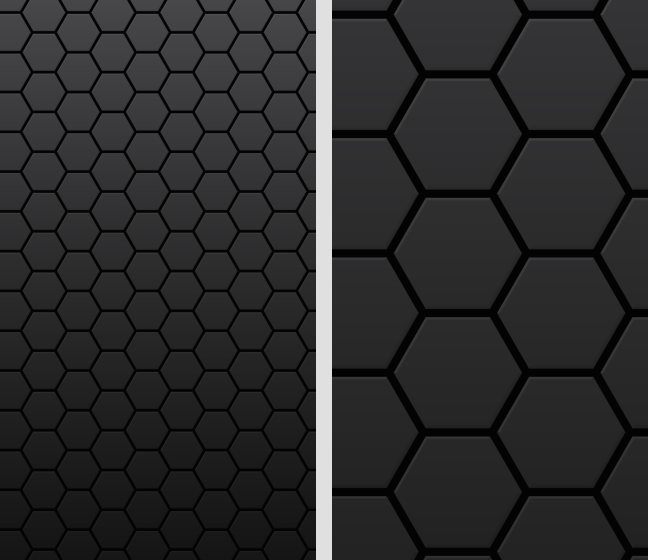
Left: the whole. Right: its middle third, enlarged.
This pattern is drawn by a Shadertoy shader. Its source:

```glsl
// Dark honeycomb of flat-topped hexagonal plates parted by black grooves.
// Two offset lattices give the nearest plate; its edge distance draws the groove
// and a thin bevel lit from the upper left, over a vertical grey gradient.

// Lengths are fractions of the canvas width.
const float ROW_HEIGHT    = 0.1259;
const vec2  PLATE_ORIGIN  = vec2(0.139, 0.0958);
const float GROOVE_HALF   = 0.0043;
const float BEVEL_WIDTH   = 0.0026;
const float SHADE_WIDTH   = 0.0060;
const float BEVEL_LIGHT   = 0.075;
const float BEVEL_SHADE   = 0.030;
const float PLATE_SLOPE   = 0.012;
const float GRADIENT_BEND = 1.2;
const vec2  LIGHT_DIR     = vec2(-0.5, 0.866);
const vec3  TOP_COLOR     = vec3(0.277, 0.277, 0.285);
const vec3  BOTTOM_COLOR  = vec3(0.085, 0.085, 0.087);
const vec3  GROOVE_COLOR  = vec3(0.012, 0.012, 0.013);
const float COS30         = 0.8660254;

// Offset from the centre of the nearest plate.
vec2 nearestPlate(vec2 p) {
    vec2 period = ROW_HEIGHT * vec2(2.0 * COS30, 1.0);
    vec2 a = mod(p + 0.5 * period, period) - 0.5 * period;
    vec2 b = mod(p, period) - 0.5 * period;
    return dot(a, a) < dot(b, b) ? a : b;
}

// Outward normal of the hexagon side facing q.
vec2 sideNormal(vec2 q) {
    vec2 s = vec2(q.x < 0.0 ? -1.0 : 1.0, q.y < 0.0 ? -1.0 : 1.0);
    vec2 slanted = s * vec2(COS30, 0.5);
    return dot(q, slanted) > abs(q.y) ? slanted : vec2(0.0, s.y);
}

void mainImage(out vec4 fragColor, in vec2 fragCoord) {
    float pixel = 1.0 / iResolution.x;
    vec2 q = nearestPlate(fragCoord * pixel - PLATE_ORIGIN);
    vec2 normal = sideNormal(q);

    // Distance inward from the groove's edge.
    float inset = 0.5 * ROW_HEIGHT - dot(q, normal) - GROOVE_HALF;

    // Plate face: overall gradient plus a slight slope on each plate.
    float height = fragCoord.y / iResolution.y;
    vec3 color = mix(BOTTOM_COLOR, TOP_COLOR, pow(height, GRADIENT_BEND));
    color += PLATE_SLOPE * q.y / ROW_HEIGHT;

    // Bevel: thin light rim above, softer shade below; fainter toward the bottom.
    float facing = dot(normal, LIGHT_DIR);
    float strength = mix(0.6, 1.0, height);
    float rim = 1.0 - smoothstep(BEVEL_WIDTH - pixel, BEVEL_WIDTH + pixel, inset);
    float shade = 1.0 - smoothstep(0.0, SHADE_WIDTH, inset);
    color += strength * BEVEL_LIGHT * rim * max(facing, 0.0);
    color -= strength * BEVEL_SHADE * shade * max(-facing, 0.0);

    // Groove
    float plate = smoothstep(-0.75 * pixel, 0.75 * pixel, inset);
    color = mix(GROOVE_COLOR, color, plate);
    fragColor = vec4(clamp(color, 0.0, 1.0), 1.0);
}
```
